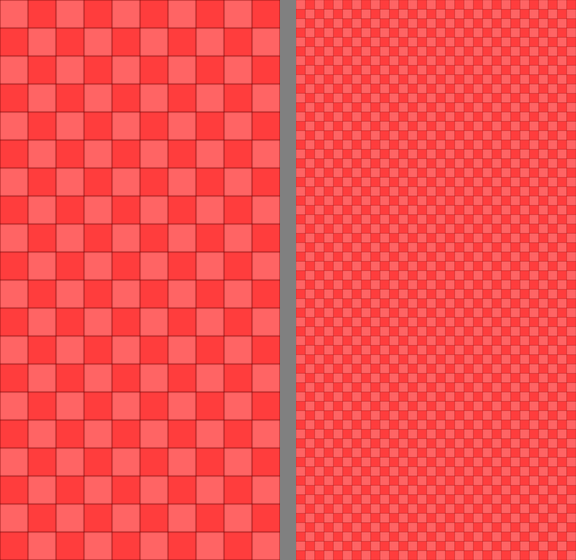
Left, the tile; right, the same tile 3 across and 3 down.
Reproduce this pattern procedurally as a Shadertoy shader.

```glsl
const vec2 CELLS = vec2(10.0, 20.0);   // whole repeats, even so the checks wrap
const float LINE_WIDTH = 0.024;        // in cell widths
const vec3 DEEP_RED = vec3(1.0, 0.24, 0.24);
const vec3 LIGHT_RED = vec3(1.0, 0.392, 0.392);
const vec3 LINE_COLOR = vec3(0.47, 0.035, 0.035);

// Signed distance to the nearest grid line on each axis
vec2 gridOffset(vec2 cellPos) {
    return cellPos - floor(cellPos + 0.5);
}

// Smoothed checker sign: +1 on even cells, -1 on odd cells
float checkerSign(vec2 cellPos, vec2 pixel) {
    vec2 parity = 1.0 - 2.0 * mod(floor(cellPos + 0.5), 2.0);
    vec2 side = parity * clamp(2.0 * gridOffset(cellPos) / pixel, -1.0, 1.0);
    return side.x * side.y;
}

// Share of the pixel covered by the grid lines
float lineCoverage(vec2 cellPos, vec2 pixel) {
    vec2 offset = gridOffset(cellPos);
    vec2 halfWidth = vec2(0.5 * LINE_WIDTH);
    vec2 upper = min(offset + 0.5 * pixel, halfWidth);
    vec2 lower = max(offset - 0.5 * pixel, -halfWidth);
    vec2 cover = clamp((upper - lower) / pixel, 0.0, 1.0);
    return 1.0 - (1.0 - cover.x) * (1.0 - cover.y);
}

void mainImage(out vec4 fragColor, in vec2 fragCoord) {
    vec2 pixel = CELLS / iResolution.xy;
    vec2 cellPos = fragCoord * pixel;

    // Checks
    float deepShare = 0.5 + 0.5 * checkerSign(cellPos, pixel);
    vec3 color = mix(LIGHT_RED, DEEP_RED, deepShare);

    // Grid lines
    color = mix(color, LINE_COLOR, lineCoverage(cellPos, pixel));

    fragColor = vec4(color, 1.0);
}
```
